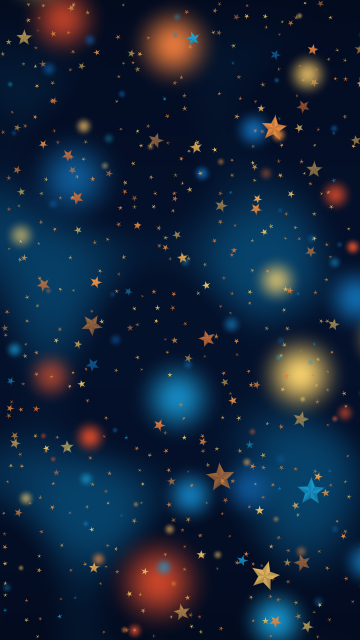
Give the GLSL for this background, as a WebGL 2 fragment shader.

```glsl
#version 300 es
precision highp float;

uniform vec2 u_resolution;
out vec4 fragColor;

vec3 hash(vec2 cell) {
  vec3 v = fract(cell.xyx * vec3(0.1031, 0.1030, 0.0973));
  v += dot(v, v.yxz + 33.33);
  return fract((v.xxy + v.yzz) * v.zyx);
}

// Red through orange to gold, or deep blue through to cyan
vec3 tintOf(float kind, float shade, float coolShare) {
  vec3 warm = mix(vec3(0.88, 0.29, 0.16), vec3(0.94, 0.56, 0.26), smoothstep(0.0, 0.5, shade));
  warm = mix(warm, vec3(0.98, 0.82, 0.42), smoothstep(0.5, 0.9, shade));
  vec3 cool = mix(vec3(0.05, 0.32, 0.62), vec3(0.10, 0.66, 0.84), shade);
  return kind < coolShare ? cool : warm;
}

// Soft out-of-focus lights, one at most per cell
vec3 addGlows(vec3 color, vec2 p, float size, float chance, vec2 radii, float strength, float seed) {
  vec2 home = floor(p / size);
  for (int y = -1; y <= 1; y++) {
    for (int x = -1; x <= 1; x++) {
      vec2 cell = home + vec2(x, y);
      vec3 place = hash(cell + seed);
      vec3 look = hash(cell + seed + 57.0);
      if (place.z > chance) continue;
      vec2 offset = p - (cell + 0.15 + 0.7 * place.xy) * size;
      float radius = mix(radii.x, radii.y, look.x * look.x);
      float falloff = max(0.0, 1.0 - dot(offset, offset) / (radius * radius));
      falloff *= falloff * falloff;
      vec3 tint = tintOf(look.y, look.z, 0.45) * (0.92 + 0.12 * falloff);
      color = mix(color, tint, falloff * strength * (0.6 + 0.4 * fract(look.x * 7.3)));
    }
  }
  return color;
}

// Five-pointed stars with faintly folded arms
vec3 addStars(vec3 color, vec2 p, float size, float chance, vec2 radii, float coolShare, float seed) {
  float pixel = 1.0 / u_resolution.x;
  float sector = 1.25664;
  vec2 home = floor(p / size);
  for (int y = -1; y <= 1; y++) {
    for (int x = -1; x <= 1; x++) {
      vec2 cell = home + vec2(x, y);
      vec3 place = hash(cell + seed);
      vec3 look = hash(cell + seed + 91.0);
      if (place.z > chance) continue;
      vec2 offset = p - (cell + 0.15 + 0.7 * place.xy) * size;
      float radius = mix(radii.x, radii.y, look.x);
      float reach = length(offset);
      if (reach > radius + 2.0 * pixel) continue;

      float angle = atan(offset.x, offset.y + 1e-6) + look.z * sector;
      angle = mod(angle, sector) - 0.5 * sector;
      vec2 folded = reach * vec2(cos(angle), abs(sin(angle)));
      float edge = dot(folded - vec2(radius, 0.0), vec2(0.385, 0.923));
      float cover = smoothstep(0.7 * pixel, -0.7 * pixel, edge);

      float fold = clamp(reach * sin(angle) / pixel, -1.0, 1.0);
      vec3 tint = tintOf(look.y, 0.3 + 0.7 * fract(look.z * 5.7), coolShare);
      tint *= 0.93 + 0.07 * fold + 0.1 * offset.y / radius;
      color = mix(color, tint, cover * (0.55 + 0.45 * fract(look.x * 9.1)));
    }
  }
  return color;
}

void main() {
  vec2 p = gl_FragCoord.xy / u_resolution.x;
  float height = gl_FragCoord.y / u_resolution.y;

  // Night sky, darker towards top and bottom
  vec3 color = mix(vec3(0.010, 0.042, 0.120), vec3(0.016, 0.066, 0.168), sin(3.1416 * height));

  // Blue haze from layered sines
  float haze = 0.5 * cos(9.8 * (p.y - 0.42) + 0.4 * sin(7.0 * p.x));
  haze += 0.5 * cos(10.0 * (p.x - 0.2) + 1.7 * (p.y - 0.42));
  haze += 0.15 * sin(13.0 * p.x - 8.0 * p.y) + 0.1 * sin(5.0 * p.x + 17.0 * p.y);
  haze = smoothstep(-0.2, 1.1, haze) * smoothstep(1.02, 0.6, height);
  color = mix(color, vec3(0.03, 0.36, 0.55), 0.66 * haze);

  // Blurred lights, large to small
  color = addGlows(color, p, 0.30, 0.62, vec2(0.07, 0.19), 0.95, 13.0);
  color = addGlows(color, p, 0.17, 0.36, vec2(0.03, 0.065), 0.9, 131.0);
  color = addGlows(color, p, 0.09, 0.28, vec2(0.012, 0.028), 0.55, 277.0);

  // Sharp stars, from specks to large
  color = addStars(color, p, 0.045, 0.42, vec2(0.003, 0.0065), 0.06, 419.0);
  color = addStars(color, p, 0.085, 0.30, vec2(0.007, 0.012), 0.07, 523.0);
  color = addStars(color, p, 0.16, 0.45, vec2(0.014, 0.024), 0.12, 661.0);
  color = addStars(color, p, 0.34, 0.50, vec2(0.030, 0.042), 0.20, 787.0);

  fragColor = vec4(color, 1.0);
}
```
